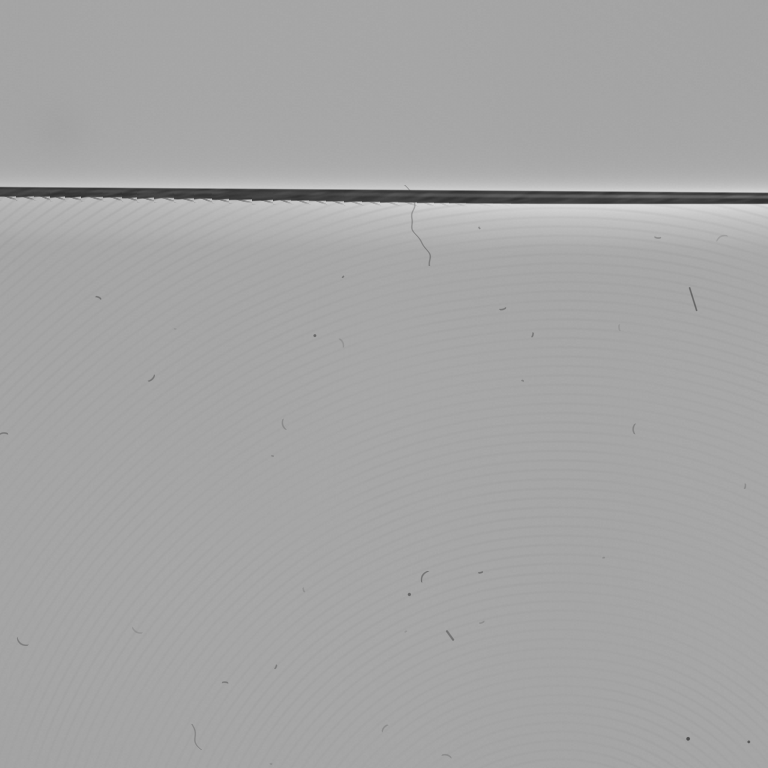
Reproduce this texture procedurally as a Shadertoy shader.

```glsl
// Dark blade edge across a brushed grey plate with glows, faint arcs, fibres and dust.

float hash(vec2 p) {
    return fract(sin(dot(p, vec2(127.1, 311.7))) * 43758.5453);
}

float noise(vec2 p) {
    vec2 i = floor(p), f = fract(p);
    f = f * f * (3.0 - 2.0 * f);
    return mix(mix(hash(i), hash(i + vec2(1, 0)), f.x),
               mix(hash(i + vec2(0, 1)), hash(i + vec2(1, 1)), f.x), f.y);
}

float segment(vec2 p, vec2 a, vec2 b) {
    vec2 d = b - a;
    return length(p - a - d * clamp(dot(p - a, d) / dot(d, d), 0.0, 1.0));
}

// Soft coverage of a thin stroke at a distance from its centre line
float stroke(float dist, float width, float px) {
    return 1.0 - smoothstep(width - 0.5 * px, width + px, dist);
}

// Sparse bent fibres and specks, at most one in each cell
float dust(vec2 uv, float px) {
    float sum = 0.0;
    vec2 home = floor(uv * 9.0);
    for (int j = -1; j <= 1; j++)
    for (int i = -1; i <= 1; i++) {
        vec2 cell = home + vec2(i, j);
        float kind = hash(cell + 7.3);
        if (kind > 0.4) continue;
        vec2 centre = (cell + vec2(hash(cell), hash(cell + 3.1))) / 9.0;
        float angle = 6.2832 * hash(cell + 5.7);
        vec2 axis = vec2(cos(angle), sin(angle));
        vec2 p = uv - centre;
        float reach = kind < 0.16 ? 0.0007 : 0.006 * hash(cell + 9.2) + 0.002;
        p += vec2(-axis.y, axis.x) * dot(p, axis) * dot(p, axis) * 50.0;
        float d = segment(p, -axis * reach, axis * reach);
        sum = max(sum, stroke(d, 0.0007, px) * mix(0.06, 0.2, hash(cell + 2.4)));
    }
    return sum;
}

void mainImage(out vec4 fragColor, in vec2 fragCoord) {
    vec2 uv = fragCoord / iResolution.xy;
    float px = 1.0 / iResolution.y;
    float x = uv.x, y = uv.y;

    // Blade borders, with a ragged lower side that calms towards the right
    float top = 0.7565 - 0.0075 * x;
    float ragged = 1.0 - smoothstep(0.3, 0.75, x);
    float tooth = fract(x * 42.0 + noise(vec2(x * 20.0, 2.0)) * 0.6);
    float bottom = mix(0.7445, 0.7345, smoothstep(0.0, 0.75, x));
    bottom -= ragged * 0.0025 * (1.0 - tooth) * noise(vec2(x * 60.0, 1.0));
    float above = max(y - top, 0.0);
    float below = max(bottom - y, 0.0);

    // Background with light spilling from both sides of the blade
    float shade = 0.646 + 0.012 * (noise(uv * 4.0) - 0.5);
    shade -= 0.012 * exp(-dot(uv - vec2(0.08, 0.83), uv - vec2(0.08, 0.83)) * 900.0);
    float plate = 1.0 - step(0.5 * (top + bottom), y);
    float upperGlow = mix(0.10, 0.17, x) * exp(-above / 0.011) + 0.03 * exp(-above / 0.04);
    float lowerGlow = mix(0.06, 0.19, smoothstep(0.1, 0.8, x)) * exp(-below / 0.025);
    lowerGlow += 0.025 * (1.0 - smoothstep(0.035, 0.065, below));
    shade += mix(upperGlow, lowerGlow, plate);

    // Concentric machining arcs on the lower plate
    float radius = length(uv - vec2(0.73, -0.22));
    float wobble = 0.2 * noise(uv * 8.0);
    float arc = abs(fract(radius * 82.0 + wobble) - 0.5) * 2.0;
    float strength = 0.011 + 0.022 * exp(-below / 0.035);
    strength *= 0.5 + noise(uv * 12.0 + 4.0);
    shade -= plate * strength * (smoothstep(0.5, 1.0, arc) - 0.25);

    // Scattered dust and short burrs hanging from the blade
    shade -= plate * dust(uv, px);
    float slant = fract((x - below * 2.5) * 42.0 + noise(vec2(x * 20.0, 2.0)) * 0.6);
    float burr = 1.0 - smoothstep(0.06, 0.2, abs(slant - 0.5));
    shade -= 0.25 * plate * burr * ragged * (1.0 - smoothstep(0.001, 0.006, below));

    // Long hair crossing the blade, and a straight fibre at the right
    float t = (0.759 - y) / 0.105;
    float hairX = 0.527 + 0.03 * t + 0.006 * sin(9.0 * t) + 0.001 * sin(31.0 * t);
    float span = step(0.0, t) * step(t, 1.0);
    shade -= 0.17 * span * stroke(abs(x - hairX), 0.0006, px);
    float straight = segment(uv, vec2(0.898, 0.625), vec2(0.907, 0.596));
    shade -= 0.25 * stroke(straight, 0.0007, px);

    // Curled thread near the lower left, and one small dark hook
    float u = (0.057 - y) / 0.034;
    float threadX = 0.25 + 0.014 * u * u + 0.003 * sin(6.0 * u);
    shade -= 0.12 * step(0.0, u) * step(u, 1.0) * stroke(abs(x - threadX), 0.0006, px);
    shade -= 0.2 * stroke(segment(uv, vec2(0.582, 0.178), vec2(0.59, 0.167)), 0.001, px);
    shade -= 0.35 * stroke(length(uv - vec2(0.896, 0.038)), 0.002, px);
    shade -= 0.3 * stroke(length(uv - vec2(0.975, 0.034)), 0.0014, px);
    shade -= 0.25 * stroke(length(uv - vec2(0.533, 0.226)), 0.0017, px);
    shade -= 0.25 * stroke(length(uv - vec2(0.41, 0.563)), 0.0015, px);

    // Blade body: dark core with streaks and a paler inner band
    float depth = (top - y) / (top - bottom);
    float metal = 0.19 + 0.09 * noise(vec2(x * 70.0 + depth * 3.0, depth * 3.0));
    float band = smoothstep(0.15, 0.35, depth) * (1.0 - smoothstep(0.4, 0.62, depth));
    metal += mix(0.03, 0.15, smoothstep(0.3, 0.8, x)) * band;
    float blade = smoothstep(-px, px, top - y) * smoothstep(-px, px, y - bottom);
    shade = mix(shade, metal, blade);

    // Fine grain tied to the canvas
    shade += 0.008 * (hash(floor(uv * 512.0)) - 0.5);
    fragColor = vec4(vec3(shade), 1.0);
}
```
